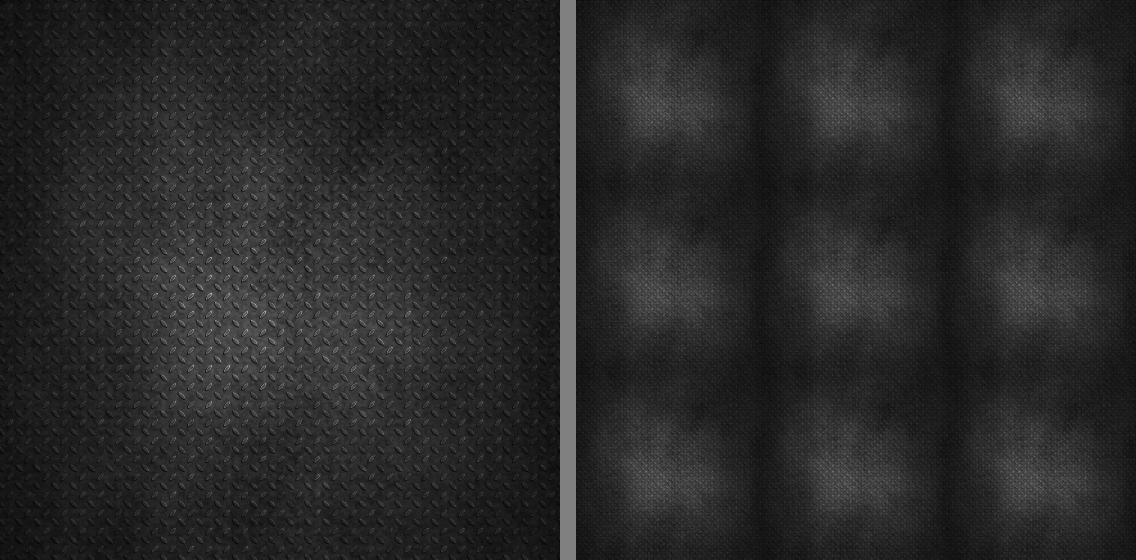
Left, the tile; right, the same tile 3 across and 3 down.
Write a three.js fragment shader that draws this texture.

```glsl
// Dark steel tread plate: staggered slanted lugs on worn metal, lit softly from the middle.
#define REPEATS 31.0                 // lugs of each slant across and down
#define PHASE vec2(0.57, 0.60)       // place of a lug within its cell
#define HALF_LENGTH 0.205            // lug core size, in cells
#define HALF_WIDTH 0.065
#define ROUNDING 0.030               // blunts the lug tips
#define SOFT 0.038                   // edge softness, in cells
#define SHADOW 0.60
#define MOTTLE 0.72                  // strength of the cloudy wear
#define GRAIN 0.30                   // strength of the fine pitting
#define EDGE_TONE 0.105              // plate brightness in the corners
#define LIGHT_DIR vec2(0.68, 0.73)

varying vec2 vUv;

const float PI = 3.14159265;

float hash(vec2 p) {
  return fract(sin(dot(p, vec2(127.1, 311.7))) * 43758.5453);
}

// Value noise that wraps after a whole number of cells.
float wrapNoise(vec2 uv, vec2 cells) {
  vec2 p = uv * cells;
  vec2 i = floor(p);
  vec2 f = fract(p);
  f = f * f * (3.0 - 2.0 * f);
  vec2 a = mod(i, cells);
  vec2 b = mod(i + 1.0, cells);
  return mix(mix(hash(a), hash(vec2(b.x, a.y)), f.x),
             mix(hash(vec2(a.x, b.y)), hash(b), f.x), f.y);
}

float wrapFbm(vec2 uv, vec2 cells) {
  float sum = 0.0;
  float weight = 0.5;
  for (int i = 0; i < 5; i++) {
    sum += weight * wrapNoise(uv, cells);
    cells *= 2.0;
    uv += vec2(0.37, 0.19);
    weight *= 0.5;
  }
  return sum / 0.96875;
}

// Signed distance to an upright blunt lens; normal receives its outward direction.
float lens(vec2 p, out vec2 normal) {
  float radius = (HALF_LENGTH * HALF_LENGTH + HALF_WIDTH * HALF_WIDTH) / (2.0 * HALF_WIDTH);
  vec2 fromCentre = vec2(abs(p.x) + radius - HALF_WIDTH, p.y);
  float dist = length(fromCentre);
  normal = fromCentre / dist;
  normal.x *= p.x < 0.0 ? -1.0 : 1.0;
  return dist - radius - ROUNDING;
}

// Draws one lattice of lugs over the tone; axis is the long direction of the lugs.
float addLugs(float tone, vec2 cellPos, vec2 axis, float rimLight) {
  vec2 id = mod(floor(cellPos), REPEATS);
  vec2 p = fract(cellPos) - 0.5;
  mat2 toLens = mat2(axis.y, axis.x, -axis.x, axis.y);
  vec2 light = toLens * LIGHT_DIR;
  vec2 q = toLens * p;
  vec2 normal;

  // Cast shadow, under the body only
  float shade = lens(q + light * 0.050, normal);
  float plate = tone * (1.0 - SHADOW * (1.0 - smoothstep(-0.01, 0.06, shade)));

  // Raised body with a thin lit rim
  float dist = lens(q, normal);
  float facing = dot(normal, light);
  float body = 1.0 - smoothstep(-SOFT, SOFT, dist);
  float rim = 1.0 - smoothstep(0.0, SOFT, abs(dist + 0.018));
  float wear = mix(0.75, 1.25, hash(id + axis * 7.0));
  float metal = tone * (1.14 + 0.10 * facing);
  return mix(plate, metal, body) + tone * rim * wear * rimLight * (0.75 + 0.45 * facing);
}

void main() {
  // Soft glow that fades to equal tones on opposite edges
  vec2 glow = sin(PI * vUv);
  glow *= glow;
  float tone = EDGE_TONE + 0.052 * glow.x + 0.018 * glow.y + 0.078 * glow.x * glow.y;

  // Cloudy stains, vertical smears, fine creases and pitting
  float clouds = wrapFbm(vUv, vec2(6.0, 5.0)) - 0.5;
  float smears = wrapNoise(vUv, vec2(13.0, 3.0)) - 0.5;
  float crease = abs(wrapNoise(vUv, vec2(74.0, 101.0)) - 0.5);
  float grain = wrapNoise(vUv, vec2(250.0)) + wrapNoise(vUv, vec2(137.0)) - 1.0;
  tone *= 1.0 + MOTTLE * (clouds + 0.25 * smears) + GRAIN * grain;
  tone *= 1.0 - 0.13 * (1.0 - smoothstep(0.0, 0.10, crease));

  // Two staggered lattices of opposite slant
  vec2 cellPos = vUv * REPEATS - PHASE + 0.5;
  tone = addLugs(tone, cellPos, normalize(vec2(0.66, 0.75)), 0.95);
  tone = addLugs(tone, cellPos + 0.5, normalize(vec2(-0.70, 0.71)), 0.60);

  gl_FragColor = vec4(vec3(clamp(tone, 0.0, 1.0)), 1.0);
}
```
